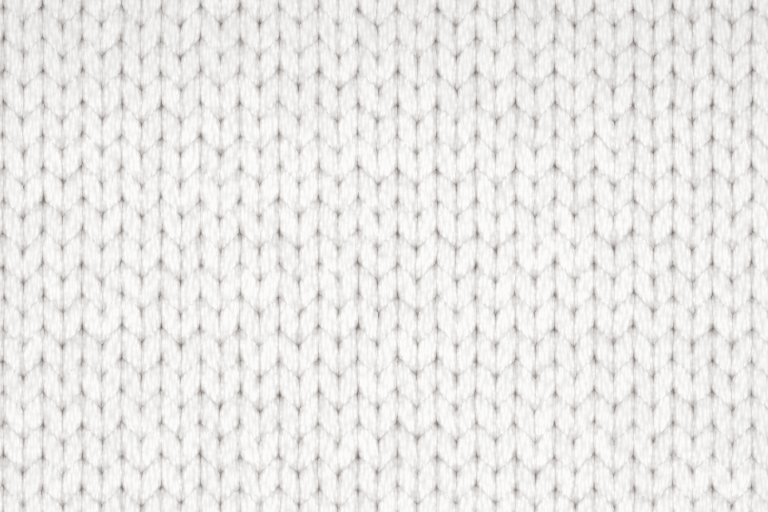
Write a WebGL 2 fragment shader that draws this texture.

```glsl
#version 300 es
precision highp float;
// White stocking-stitch knit: columns of V stitches built from tilted yarn legs.
// Each leg is a curved elliptic height bump; the highest bump wins at each point,
// its height sets the tone, and stretched cellular noise adds the fibres.

#define HALF_COLUMNS 39.0   // yarn legs across the canvas
#define ROWS 16.0           // stitches up the canvas
#define PHASE 1.176         // shift of the first column, in legs
#define LEG_PITCH 0.615     // leg spacing over row spacing
#define LEG_TILT 0.27       // lean of a leg away from the V centre
#define LEG_SIZE vec2(0.33, 0.80)
#define JITTER 0.10         // unevenness from leg to leg
#define FIBRE 0.085         // contrast of the fibres

uniform vec2 u_resolution;
out vec4 fragColor;

const vec3 PIT = vec3(0.50, 0.46, 0.44);
const vec3 SHADOW = vec3(0.72, 0.695, 0.68);
const vec3 GROOVE = vec3(0.86, 0.852, 0.842);
const vec3 WOOL = vec3(0.958, 0.956, 0.950);

vec2 hash2(vec2 p) {
    vec3 q = fract(vec3(p.xyx) * vec3(0.1031, 0.1030, 0.0973));
    q += dot(q, q.yzx + 33.33);
    return fract((q.xx + q.yz) * q.zy);
}

// Distance to the nearest scattered point
float cellular(vec2 p) {
    vec2 cell = floor(p);
    float nearest = 2.0;
    for (int j = -1; j <= 1; j++)
        for (int i = -1; i <= 1; i++) {
            vec2 c = cell + vec2(i, j);
            nearest = min(nearest, length(c + hash2(c + 200.0) - p));
        }
    return nearest;
}

// Slow drift of the rows and columns, from layered sines
vec2 drift(vec2 p) {
    return vec2(sin(p.y * 1.7 + p.x * 0.6) + 0.6 * sin(p.y * 4.3 - p.x * 1.9),
                sin(p.x * 0.83 + p.y * 0.31) + 0.7 * sin(p.x * 2.1 - p.y * 0.5));
}

// One leg: height, position across and along it, and a random shade
vec4 yarnLeg(vec2 p, vec2 id) {
    vec2 rnd = hash2(id + 50.0) - 0.5;
    float lean = mod(id.x, 2.0) < 0.5 ? 1.0 : -1.0;
    vec2 d = p - vec2((id.x + 0.5) * LEG_PITCH, id.y + rnd.x * JITTER);
    d.x *= lean;
    vec2 axis = normalize(vec2(LEG_TILT + rnd.y * JITTER, 1.0));
    float along = dot(d, axis);
    float across = dot(d, vec2(axis.y, -axis.x)) + 0.04 * along * along;
    vec2 e = vec2(across, along) / LEG_SIZE;
    return vec4(1.0 - dot(e, e) + rnd.y * JITTER, across, along, rnd.x);
}

void main() {
    vec2 uv = gl_FragCoord.xy / u_resolution;
    vec2 grid = vec2(uv.x * HALF_COLUMNS - PHASE, uv.y * ROWS);
    vec2 p = grid * vec2(LEG_PITCH, 1.0);
    p += drift(p) * vec2(0.012, 0.045);

    // Topmost of the nearby legs
    vec2 home = vec2(floor(p.x / LEG_PITCH), floor(p.y + 0.5));
    vec4 top = vec4(-9.0);
    vec2 topId = home;
    for (int j = -1; j <= 1; j++)
        for (int i = -1; i <= 1; i++) {
            vec2 id = home + vec2(i, j);
            vec4 leg = yarnLeg(p, id);
            if (leg.x > top.x) {
                top = leg;
                topId = id;
            }
        }

    // Fibres run along the leg with a slight twist; loose fuzz lies over all
    vec2 strand = vec2(top.y + 0.25 * top.z, top.z);
    float fibre = 0.5 - cellular(strand * vec2(9.0, 2.6) + topId * 7.0);
    float fuzz = 0.5 - cellular(p * 6.5);
    float height = top.x + 0.22 * fibre + 0.18 * fuzz;

    // Tone from the dark pits up to the lit wool
    vec3 colour = mix(PIT, SHADOW, smoothstep(-0.32, 0.10, height));
    colour = mix(colour, GROOVE, smoothstep(-0.05, 0.33, height));
    colour = mix(colour, WOOL, smoothstep(0.18, 0.78, height));
    colour += FIBRE * (fibre + 0.35 * fuzz) * smoothstep(-0.1, 0.6, height);
    colour += 0.02 * top.w - 0.012 * top.z;

    // Softer light toward the top and the sides
    float side = abs(uv.x - 0.5) * 2.0;
    colour -= 0.03 * smoothstep(0.65, 1.0, uv.y) + 0.015 * side * side;
    fragColor = vec4(clamp(colour, 0.0, 0.985), 1.0);
}
```
